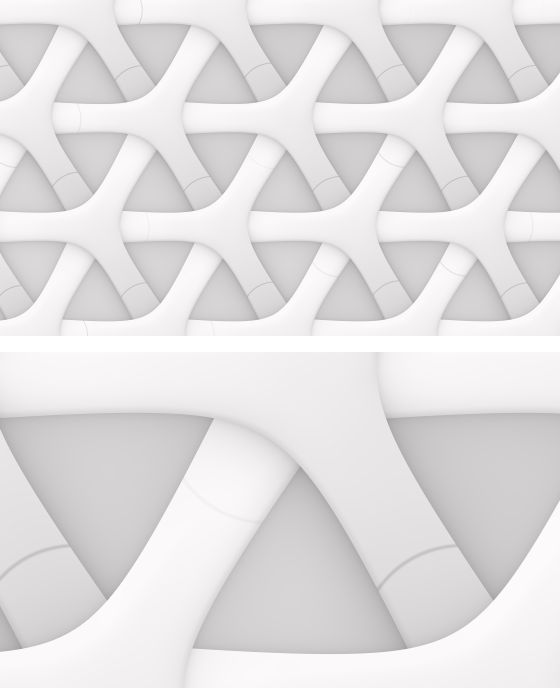
Top, the full canvas; bottom, a detail of the centre.
Give the GLSL for this pattern, as a WebGL 2 fragment shader.

```glsl
#version 300 es
precision highp float;
// Interlaced lattice of smooth white three-armed struts over pale grey hollows.
uniform vec2 u_resolution;
out vec4 fragColor;

const float ROW = 0.8660254;    // row height of the triangular lattice
const float THIRD = 2.0943951;  // a third of a turn

float hash(vec2 p) {
  return fract(sin(dot(p, vec2(127.1, 311.7))) * 43758.5);
}

float noise(vec2 p) {
  vec2 i = floor(p), f = fract(p);
  f = f * f * (3.0 - 2.0 * f);
  return mix(mix(hash(i), hash(i + vec2(1, 0)), f.x),
             mix(hash(i + vec2(0, 1)), hash(i + vec2(1, 1)), f.x), f.y);
}

// Position of a lattice node from its skewed integer indices.
vec2 nodePosition(vec2 id) {
  return vec2(id.x + 0.5 * id.y, id.y * ROW);
}

// Signed distance to one strut; r is relative to its hub.
float strut(vec2 r, vec2 id, float pixel, out float light) {
  // Fold onto the nearest arm: left, upper right or lower right.
  float turn = round((atan(r.y, r.x) - 3.1415927) / THIRD);
  float angle = 3.1415927 + turn * THIRD;
  vec2 arm = vec2(cos(angle), sin(angle));
  vec2 side = vec2(-arm.y, arm.x);
  float along = dot(r, arm), across = dot(r, side);

  // Arms flare into the hub and widen a little at the tip.
  float flare = 0.16 * exp(-along / 0.118);
  float width = 0.1 + flare + 0.045 * along * along;
  float slope = max(0.09 * along - flare / 0.118, -0.577);
  float dist = (abs(across) - width) / sqrt(1.0 + slope * slope);

  // Broad light from the upper left, with rounded edges.
  vec2 normal = normalize(side * sign(across) - arm * slope);
  float bulge = clamp(abs(across) / width, 0.0, 1.0);
  light = 0.945 + 0.105 * r.y - 0.05 * r.x;
  light += 0.065 * pow(bulge, 3.0) * dot(normal, vec2(-0.45, 0.89));
  light = min(light, 0.985);
  light -= 0.05 * smoothstep(-0.022, 0.0, dist) * smoothstep(0.3, -0.5, normal.y);

  // Joint line, clear on the falling arms and faint or absent elsewhere.
  float chance = hash(id + round(arm.y * 2.0) * 7.3);
  float strength = arm.y < -0.5 ? 0.11 : 0.09 * smoothstep(0.55, 1.0, chance);
  float joint = abs(along - 0.53 - 0.06 * chance - 2.0 * across * across);
  light -= strength * (1.0 - smoothstep(0.0, max(0.009, pixel), joint));
  return dist;
}

void main() {
  vec2 p = gl_FragCoord.xy / u_resolution.x;

  // Lattice space, with repeats slightly narrower toward the bottom.
  float spacing = 0.2245 + 0.0215 * p.y;
  vec2 q = vec2((p.x - 0.512) / spacing, (p.y - 0.389) / 0.194 * ROW);
  float pixel = 1.0 / (u_resolution.x * spacing);

  // The three corners of the enclosing triangle.
  vec2 skew = vec2(q.x - 0.5 * q.y / ROW, q.y / ROW);
  vec2 cell = floor(skew), f = fract(skew);
  vec2 ids[3] = vec2[3](cell + step(1.0, f.x + f.y),
                        cell + vec2(1, 0), cell + vec2(0, 1));

  // Order the corners from far to near, so each hub covers incoming arms.
  for (int pass = 0; pass < 2; pass++) {
    for (int i = 0; i < 2; i++) {
      if (distance(q, nodePosition(ids[i])) < distance(q, nodePosition(ids[i + 1]))) {
        vec2 swapped = ids[i];
        ids[i] = ids[i + 1];
        ids[i + 1] = swapped;
      }
    }
  }

  // Softly clouded hollow, dimmer toward the upper right.
  float tone = 0.872 - 0.035 * p.x - 0.03 * p.y + 0.02 * (noise(q * 2.5) - 0.5);

  // Layer the struts, each shading what lies beneath it.
  for (int i = 0; i < 3; i++) {
    vec2 r = q - nodePosition(ids[i]);
    float light;
    float dist = strut(r, ids[i], pixel, light);
    float below = clamp(-r.y / max(length(r), 0.001), 0.0, 1.0);
    float outside = max(dist, 0.0);
    tone *= 1.0 - (0.05 + 0.09 * below) * exp(-outside / 0.065);
    tone *= 1.0 - 0.06 * exp(-outside / 0.012);
    tone = mix(tone, light, clamp(0.5 - dist / pixel, 0.0, 1.0));
  }

  // Faint surface mottling and a slight warm tint.
  tone += 0.008 * (noise(q * 6.0) - 0.5);
  fragColor = vec4(tone + vec3(0.003, -0.008, -0.004), 1.0);
}
```
